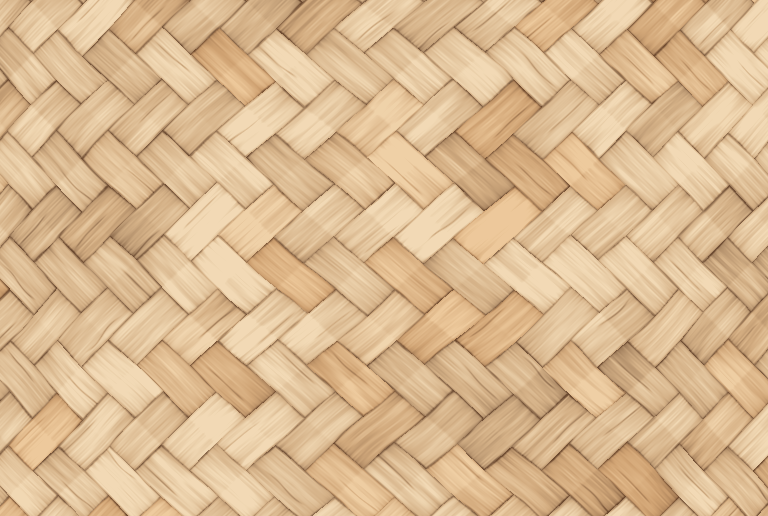
A Shadertoy shader for this texture:

```glsl
const vec3 GAP_BROWN = vec3(0.43, 0.30, 0.20);
const vec3 MID_STRAW = vec3(0.83, 0.69, 0.525);
const vec3 PALE_STRAW = vec3(0.935, 0.835, 0.69);
const vec3 WARM_TINT = vec3(0.98, 0.92, 0.85);
const vec2 CELL_SPACING = vec2(0.1163, 0.1008); // in canvas heights
const vec2 WEAVE_PHASE = vec2(0.32, 1.08);

float hash(vec2 p) {
    vec3 q = fract(p.xyx * vec3(0.1031, 0.1130, 0.0973));
    q += dot(q, q.yzx + 33.33);
    return fract((q.x + q.y) * q.z);
}

float noise(vec2 p) {
    vec2 cell = floor(p);
    vec2 f = fract(p);
    f = f * f * (3.0 - 2.0 * f);
    float low = mix(hash(cell), hash(cell + vec2(1, 0)), f.x);
    float high = mix(hash(cell + vec2(0, 1)), hash(cell + vec2(1, 1)), f.x);
    return mix(low, high, f.y);
}

// Diagonal weave axes; strips narrow gently toward the left and right sides
vec2 weaveCoords(vec2 centered) {
    vec2 bent = centered;
    bent.x += 0.17 * centered.x * centered.x * centered.x;
    vec2 grid = bent / CELL_SPACING + WEAVE_PHASE;
    vec2 wobble = vec2(noise(grid * 0.8), noise(grid * 0.8 + 40.0)) - 0.5;
    grid += 0.10 * wobble;
    return vec2(grid.x + grid.y, grid.y - grid.x);
}

// Fibres running lengthwise, from broad streaks to fine threads
float fibres(float across, float along, float seed) {
    vec2 p = vec2(across, along) + seed * vec2(83.0, 47.0);
    float broad = noise(p * vec2(4.0, 0.6)) - 0.5;
    float medium = noise(p * vec2(11.0, 0.8)) - 0.5;
    float fine = noise(p * vec2(25.0, 1.6)) - 0.5;
    return 0.18 * broad + 0.18 * medium + 0.19 * fine;
}

float lineMask(float dist, float halfWidth, float blur) {
    return 1.0 - smoothstep(halfWidth - blur, halfWidth + blur, dist);
}

// A crack over part of a float's length
float splitLine(float across, float along, float seed, float blur) {
    float drift = 0.10 * (noise(vec2(along * 1.5, seed * 91.0)) - 0.5);
    float center = mix(0.15, 0.85, fract(seed * 17.0)) + drift;
    float start = fract(seed * 29.0) * 1.2 - 0.4;
    float extent = smoothstep(start, start + 0.3, along)
                 * (1.0 - smoothstep(start + 1.0, start + 1.5, along));
    return lineMask(abs(across - center), 0.018, blur) * extent;
}

vec3 strawColor(float tone) {
    vec3 shaded = mix(GAP_BROWN, MID_STRAW, clamp(tone / 0.7, 0.0, 1.0));
    return mix(shaded, PALE_STRAW, clamp((tone - 0.7) / 0.3, 0.0, 1.12));
}

void mainImage(out vec4 fragColor, in vec2 fragCoord) {
    vec2 centered = (fragCoord - 0.5 * iResolution.xy) / iResolution.y;
    vec2 weave = weaveCoords(centered);
    float blur = 1.1 / (iResolution.y * 0.076);

    // Two-over, two-under twill: choose the strip lying on top
    vec2 cell = floor(weave);
    bool falling = mod(cell.x + cell.y, 4.0) < 2.0;
    float strip = falling ? cell.x : cell.y;
    float across = falling ? fract(weave.x) : fract(weave.y);
    float travel = falling ? weave.y + cell.x : weave.x + cell.y - 2.0;
    float along = mod(travel, 4.0);
    vec2 floatId = vec2(strip + (falling ? 20.0 : 120.0), floor(travel / 4.0) + 30.0);
    float seed = hash(floatId);
    float stripSeed = hash(vec2(floatId.x, 7.0));

    // Straw tone of each strip, each float and each crossing beneath it
    float tone = 0.875 + 0.26 * (seed - 0.5) + 0.14 * (stripSeed - 0.5);
    float crossing = hash(floatId + 61.0) - 0.5;
    tone += 0.14 * crossing * (smoothstep(0.95, 1.05, along) * 2.0 - 1.0);
    tone += fibres(across, along, seed);
    tone += 0.16 * (noise(centered * 4.0 + 12.0) - 0.5);

    // Rounded relief and soft contact shadow
    float sideDist = min(across, 1.0 - across);
    float endDist = min(along, 2.0 - along);
    tone -= 0.26 * exp(-endDist / 0.12);
    tone -= 0.10 * exp(-sideDist / 0.06);
    tone += 0.03 * smoothstep(0.2, 0.9, endDist);

    // Uneven seams and occasional cracks
    float wear = noise(weave * 2.3 + seed * 50.0);
    float sideSeam = lineMask(sideDist, 0.008 + 0.03 * wear, blur);
    float endSeam = lineMask(endDist, 0.012 + 0.03 * wear, blur);
    tone -= max(sideSeam * mix(0.08, 0.5, wear), endSeam * mix(0.2, 0.5, wear));
    float cracked = step(0.5, hash(floatId + 13.0));
    tone -= 0.36 * cracked * splitLine(across, along, seed, blur);

    float warmth = smoothstep(0.6, 1.0, hash(floatId + 29.0));
    vec3 color = strawColor(tone) * mix(vec3(1.0), WARM_TINT, warmth);
    fragColor = vec4(clamp(color, 0.0, 1.0), 1.0);
}
```
